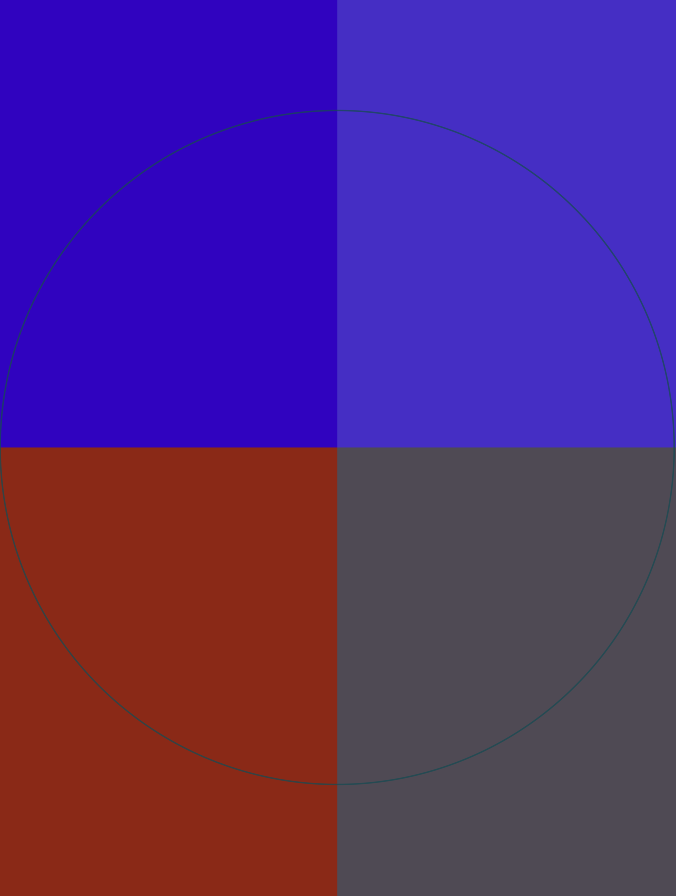
Reproduce this background procedurally as a WebGL 2 fragment shader.

```glsl
#version 300 es
precision highp float;

#define CENTER vec2(0.4988, 0.5006)
#define RING_RADIUS 0.4985
#define RING_WIDTH 0.0022
#define RING_OPACITY 0.75
#define RING_COLOR vec3(0.09, 0.29, 0.32)
#define TOP_LEFT vec3(0.19, 0.01, 0.75)
#define TOP_RIGHT vec3(0.27, 0.18, 0.77)
#define BOTTOM_LEFT vec3(0.54, 0.16, 0.09)
#define BOTTOM_RIGHT vec3(0.31, 0.29, 0.33)

uniform vec2 u_resolution;
out vec4 fragColor;

// Four flat quadrants meeting at the center, with softened seams
vec3 quadrants(vec2 p, float pixel) {
  vec2 side = clamp(p / pixel + 0.5, 0.0, 1.0);
  vec3 lower = mix(BOTTOM_LEFT, BOTTOM_RIGHT, side.x);
  vec3 upper = mix(TOP_LEFT, TOP_RIGHT, side.x);
  return mix(lower, upper, side.y);
}

// Coverage of a thin circular outline
float ring(vec2 p, float pixel) {
  float edgeDistance = abs(length(p) - RING_RADIUS) - 0.5 * RING_WIDTH;
  return 1.0 - smoothstep(-0.5 * pixel, 0.5 * pixel, edgeDistance);
}

void main() {
  // Canvas width is one unit
  float pixel = 1.0 / u_resolution.x;
  vec2 p = (gl_FragCoord.xy - CENTER * u_resolution) * pixel;

  vec3 color = quadrants(p, pixel);
  color = mix(color, RING_COLOR, RING_OPACITY * ring(p, pixel));
  fragColor = vec4(color, 1.0);
}
```
